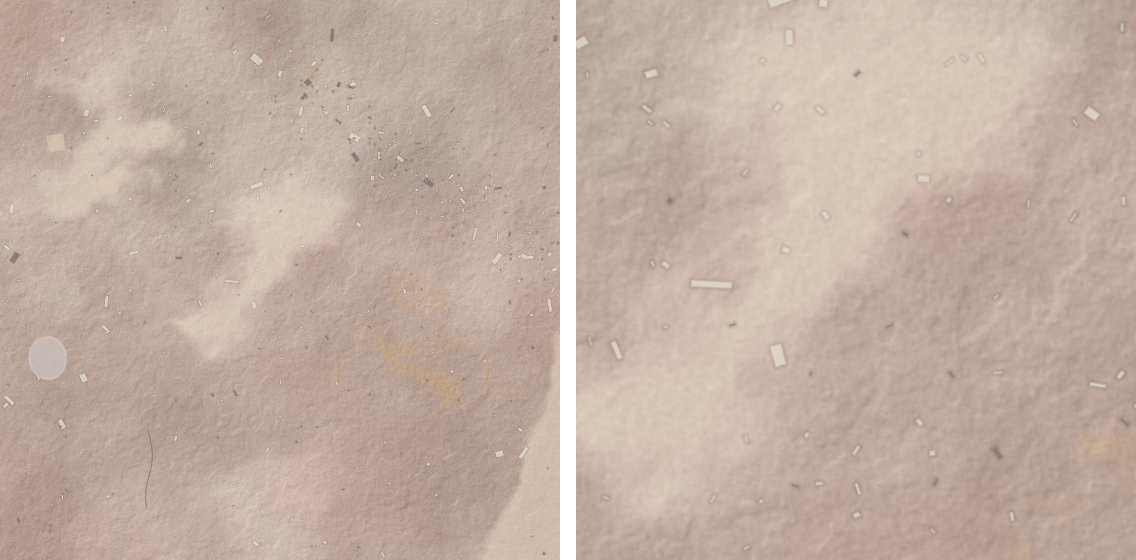
Left: the whole. Right: its middle third, enlarged.
Reproduce this texture procedurally as a three.js fragment shader.

```glsl
// Weathered plaster ground: taupe clouds, pale sand patches and ochre stains,
// built from layered soft cellular noise that is warped, masked by zone and
// embossed, then strewn with small chips and specks placed on jittered grids.
varying vec2 vUv;

vec3 hash3(vec2 p) {
  vec3 q = fract(vec3(p.xyx) * vec3(.1031, .1030, .0973));
  q += dot(q, q.yxz + 33.33);
  return fract((q.xxy + q.yzz) * q.zyx);
}

mat2 turn(float a) {
  return mat2(cos(a), -sin(a), sin(a), cos(a));
}

// Cellular noise with blended cells, about -0.5 to 0.5
float cells(vec2 p) {
  vec2 id = floor(p), f = fract(p);
  float sum = 0., total = 0.;
  for (int y = -1; y <= 1; y++)
    for (int x = -1; x <= 1; x++) {
      vec2 o = vec2(x, y);
      vec3 site = hash3(id + o + 100.);
      vec2 d = o + site.xy - f;
      float w = exp(-7. * dot(d, d));
      sum += w * site.z;
      total += w;
    }
  return sum / total - .5;
}

float layers(vec2 p) {
  float sum = 0., gain = 1.;
  for (int i = 0; i < 4; i++) {
    sum += gain * cells(p);
    p = turn(.9) * p * 2.13 + 7.3;
    gain *= .52;
  }
  return sum;
}

float segment(vec2 p, vec2 a, vec2 b) {
  vec2 ab = b - a;
  return length(p - a - ab * clamp(dot(p - a, ab) / dot(ab, ab), 0., 1.));
}

float box(vec2 p, vec2 halfSize) {
  vec2 d = abs(p) - halfSize;
  return length(max(d, 0.)) + min(max(d.x, d.y), 0.);
}

float glow(vec2 p, vec2 centre, vec2 radius) {
  vec2 q = (p - centre) / radius;
  return exp(-dot(q, q));
}

// One chip at most per grid cell, denser along a diagonal band
vec3 addChips(vec3 col, vec2 uv, float n) {
  vec2 id = floor(uv * n);
  vec3 place = hash3(id + n), form = hash3(id + n + 57.);
  float band = segment((id + .5) / n, vec2(.55, .83), vec2(.98, .53));
  float density = .035 + .28 * exp(-band * band / .004);
  vec2 q = turn(place.x * 6.28) * (fract(uv * n) - .35 - .3 * place.yz);
  float d = box(q, vec2(.08 + .2 * form.x, .035 + .1 * form.y * form.y)) / n;
  float present = step(form.z, density);
  vec3 chip = mix(vec3(.89, .85, .81), vec3(.53, .46, .44), step(.78, place.y));
  col *= 1. - .09 * present * smoothstep(.003, 0., d);
  return mix(col, chip, .85 * present * smoothstep(.0009, -.0009, d));
}

void main() {
  vec2 uv = vUv;
  vec2 warp = vec2(layers(uv * 6.), layers(uv * 6. + 31.));
  vec2 p = uv + .045 * warp;

  // Zones that steer the patches
  float left = glow(p, vec2(.17, .70), vec2(.25, .30));
  float middle = smoothstep(.13, .01, segment(p, vec2(.53, .66), vec2(.39, .43)));
  float corner = smoothstep(-.03, .05, p.x - .86 - .37 * p.y);
  float stained = glow(p, vec2(.78, .38), vec2(.20, .19))
                + glow(p, vec2(.56, .91), vec2(.06, .09));

  // Taupe clouds, drifting from pink to lilac
  float tone = .60 + .62 * layers(p * 5. + 11.) - .18 * left
             - .16 * smoothstep(.45, 1., uv.y) * smoothstep(.4, .9, uv.x);
  vec3 col = mix(vec3(.665, .575, .535), vec3(.81, .735, .69), clamp(tone, 0., 1.));
  float tint = layers(p * 3.5 + 53.) + .35 * smoothstep(.4, 0., uv.x);
  col += tint * vec3(.014, -.008, -.017);

  // Pale sand, swept along a rising diagonal
  vec2 swept = turn(.5) * p * vec2(1., 1.);
  float sandNoise = layers(swept * vec2(5.5, 9.) + 71.);
  float sand = smoothstep(.36, .80, .62 * left + .76 * middle + corner + .62 * sandNoise);
  vec3 sandColour = mix(vec3(.855, .785, .722), vec3(.82, .745, .675), corner);
  col = mix(col, sandColour, .9 * sand);

  // Ochre stains, streaked down to the right
  float streaks = layers(turn(-.45) * p * vec2(9., 22.) + 19.);
  float ochre = smoothstep(.52, .82, .62 * stained + .55 * streaks);
  col = mix(col, vec3(.765, .645, .52), .7 * ochre * (1. - corner));

  // Embossed relief and fine grain
  float relief = layers(uv * 55.) - layers(uv * 55. + vec2(.1, -.1));
  float rough = mix(.11, .05, max(sand, corner));
  col += rough * relief + .028 * cells(uv * 330.) + .012 * warp.x;

  // Two faint square flakes, a round disc and a thin wire
  for (int i = 0; i < 2; i++) {
    vec2 q = turn(.15) * (uv - vec2(.10, .745) - float(i) * vec2(.095, -.075));
    col = mix(col, vec3(.87, .78, .70), .7 * smoothstep(.0015, -.0015, box(q, vec2(.015))));
  }
  float disc = length((uv - vec2(.085, .36)) * vec2(1., .88)) - .033 + .006 * warp.y;
  col = mix(col, vec3(.79, .745, .73), .85 * smoothstep(.002, -.002, disc));
  col += .05 * smoothstep(.003, 0., abs(disc));
  float wire = abs(uv.x - .266 - .006 * sin(uv.y * 42.));
  float span = smoothstep(.09, .095, uv.y) * smoothstep(.235, .23, uv.y);
  col = mix(col, vec3(.52, .47, .46), .7 * span * smoothstep(.0018, .0004, wire));

  // Scattered debris, coarse to fine
  col = addChips(col, uv, 23.);
  col = addChips(col, uv, 49.);
  col = addChips(col, uv, 107.);
  gl_FragColor = vec4(col, 1.);
}
```
